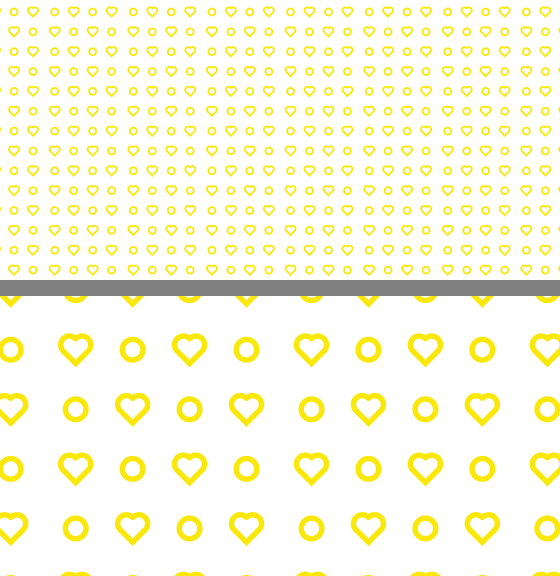
Top, the full canvas; bottom, a detail of the centre.
This pattern is drawn by a Shadertoy shader. Its source:

```glsl
// Rows of outlined hearts and rings, alternating like a checkerboard on white.
// Columns come in groups of four with a wider gap between the groups;
// each outline is the absolute value of a signed distance.

const float CANVAS_HEIGHT = 256.0;   // units from bottom to top
const vec3 PAPER = vec3(1.0);
const vec3 YELLOW = vec3(0.98, 0.91, 0.04);

const float GROUP_PERIOD = 71.87;
const float GROUP_START = 50.0;      // first column of a group
const float GROUP_COLUMNS = 4.0;
const float COLUMN_STEP = 17.35;
const float ROW_STEP = 18.155;
const float TOP_MARGIN = 10.93;      // top edge to first row

const float STROKE = 1.67;
const float RING_RADIUS = 3.13;
const float HEART_SIZE = 7.57;
const float HEART_TIP = 4.2;         // tip below the row line

float ringDistance(vec2 p, float radius) {
    return length(p) - radius;
}

// Heart with its tip at the origin, notch at (0, size) and a mitred tip.
float heartDistance(vec2 p, float size) {
    p = vec2(abs(p.x), p.y) / size;
    if (p.x + p.y > 1.0) {
        return size * (length(p - vec2(0.25, 0.75)) - sqrt(0.125));
    }
    float side = (p.x - p.y) * sqrt(0.5);
    float notch = length(p - vec2(0.0, 1.0));
    return size * sign(side) * min(abs(side), notch);
}

// Nearest column: x is its index in the group, y the offset from its centre.
vec2 nearestColumn(float x) {
    float lastColumn = GROUP_COLUMNS - 1.0;
    float halfGap = 0.5 * (GROUP_PERIOD - lastColumn * COLUMN_STEP);
    float local = mod(x - GROUP_START + halfGap, GROUP_PERIOD) - halfGap;
    float column = clamp(floor(local / COLUMN_STEP + 0.5), 0.0, lastColumn);
    return vec2(column, local - column * COLUMN_STEP);
}

// Nearest row counted from the top: x is its index, y the upward offset.
vec2 nearestRow(float y) {
    float depth = CANVAS_HEIGHT - TOP_MARGIN - y;
    float row = floor(depth / ROW_STEP + 0.5);
    return vec2(row, row * ROW_STEP - depth);
}

// Coverage of an outline of the given width, smoothed over one pixel.
float outline(float dist, float width, float pixel) {
    return clamp(0.5 - (abs(dist) - 0.5 * width) / pixel, 0.0, 1.0);
}

void mainImage(out vec4 fragColor, in vec2 fragCoord) {
    float pixel = CANVAS_HEIGHT / iResolution.y;
    vec2 p = fragCoord * pixel;

    vec2 column = nearestColumn(p.x);
    vec2 row = nearestRow(p.y);
    vec2 local = vec2(column.y, row.y);

    // Odd cells hold hearts, even cells hold rings
    bool isHeart = mod(column.x + row.x, 2.0) > 0.5;
    float dist = isHeart
        ? heartDistance(local + vec2(0.0, HEART_TIP), HEART_SIZE)
        : ringDistance(local, RING_RADIUS);

    fragColor = vec4(mix(PAPER, YELLOW, outline(dist, STROKE, pixel)), 1.0);
}
```
